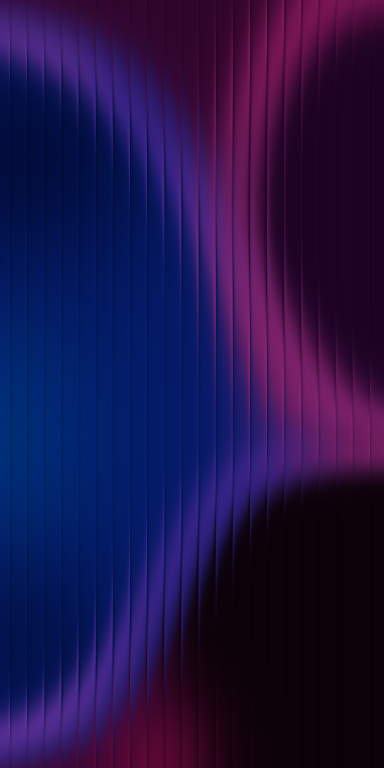
Give the GLSL for this background, as a WebGL 1 fragment shader.

```glsl
precision highp float;

uniform vec2 u_resolution;

const float RIBS = 22.4;
const float RIB_PHASE = 0.58;
const int SAMPLES = 4;

const vec3 BLUE = vec3(0.015, 0.10, 0.40);
const vec3 AZURE = vec3(0.0, 0.18, 0.47);
const vec3 NAVY = vec3(0.005, 0.045, 0.22);
const vec3 VIOLET = vec3(0.34, 0.17, 0.54);
const vec3 INDIGO = vec3(0.20, 0.12, 0.46);
const vec3 PINK = vec3(0.50, 0.13, 0.42);
const vec3 ROSE = vec3(0.50, 0.09, 0.34);
const vec3 MAROON = vec3(0.19, 0.02, 0.17);
const vec3 PLUM = vec3(0.11, 0.012, 0.14);
const vec3 BLACK = vec3(0.045, 0.006, 0.035);
const vec3 CRIMSON = vec3(0.38, 0.03, 0.21);

float bell(float x, float width) {
  float t = x / width;
  return exp(-t * t);
}

float glow(vec2 p, vec2 center, vec2 radius) {
  vec2 q = (p - center) / radius;
  return exp(-dot(q, q));
}

// Bell with a different width on each side of its peak
float ridge(float d, float below, float above) {
  return bell(d, d < 0.0 ? below : above);
}

// Signed distance to an S curve, in canvas widths; positive above it
float sCurve(vec2 p, vec2 center, float rise, float width, float aspect) {
  float e = exp(-2.0 * (p.x - center.x) / width);
  float t = (1.0 - e) / (1.0 + e);
  float slope = aspect * rise / width * (1.0 - t * t);
  return aspect * (p.y - center.y - rise * t) / sqrt(1.0 + slope * slope);
}

// Coloured light behind the glass
vec3 scene(vec2 p, float aspect) {
  float upper = sCurve(p, vec2(0.57, 0.68), -0.29, 0.33, aspect);
  float lower = sCurve(p, vec2(0.41, 0.23), 0.20, 0.23, aspect);
  float oval = length((p - vec2(1.03, 0.72)) / vec2(0.325, 0.24));

  // Blue field
  vec3 col = mix(BLUE, AZURE, glow(p, vec2(-0.02, 0.43), vec2(0.28, 0.17)));
  col = mix(col, NAVY, 0.9 * glow(p, vec2(0.05, 0.80), vec2(0.38, 0.15)));
  col = mix(col, NAVY, 0.6 * glow(p, vec2(0.05, 0.16), vec2(0.30, 0.12)));
  col = mix(col, INDIGO, 0.8 * smoothstep(0.48, 0.78, p.x));

  // Dark top, ring and oval
  col = mix(col, MAROON, smoothstep(-0.03, 0.14, upper));
  vec3 ringColor = mix(PINK * 0.86, ROSE, smoothstep(0.75, 0.97, p.y));
  float ring = ridge(oval - 1.27, 0.20, 0.24);
  col = mix(col, PLUM, 1.0 - smoothstep(0.95, 1.25, oval));
  col = mix(col, ringColor, 0.88 * ring);

  // Upper ribbon
  vec3 upperColor = mix(VIOLET, INDIGO * 1.15, bell(p.x - 0.38, 0.16));
  upperColor = mix(upperColor, PINK, smoothstep(0.45, 0.72, p.x));
  float upperBand = ridge(upper, 0.065, 0.09);
  col = mix(col, upperColor, 0.88 * upperBand);

  // Shadow and ember below the lower ribbon
  vec3 under = mix(MAROON * 1.15, BLACK, smoothstep(0.25, 0.56, p.x));
  under = mix(under, CRIMSON, 0.9 * glow(p, vec2(0.41, 0.0), vec2(0.15, 0.10)));
  col = mix(col, under, 1.0 - smoothstep(-0.13, -0.01, lower));

  // Lower ribbon
  vec3 lowerColor = mix(VIOLET * 1.1, INDIGO * 1.15, smoothstep(0.1, 0.48, p.x));
  lowerColor = mix(lowerColor, PINK * 0.85, smoothstep(0.62, 0.95, p.x));
  return mix(col, lowerColor, 0.85 * ridge(lower, 0.075, 0.06));
}

// Each rib bends the view strongly toward its two edges
vec3 flutedGlass(vec2 p, float aspect) {
  float f = fract(p.x * RIBS - RIB_PHASE);
  float s = 2.0 * f - 1.0;
  float bend = 0.018 * s + 0.085 * pow(abs(s), 7.0) * sign(s);
  vec3 col = scene(p + vec2(bend, 0.0), aspect);
  float crease = bell(f, 0.10);
  float highlight = bell(1.0 - f, 0.12);
  return col * (1.0 - 0.20 * crease + 0.08 * highlight + 0.03 * s);
}

void main() {
  float aspect = u_resolution.y / u_resolution.x;
  vec3 col = vec3(0.0);
  // Horizontal supersampling softens the rib seams
  for (int i = 0; i < SAMPLES; i++) {
    float offset = (float(i) + 0.5) / float(SAMPLES) - 0.5;
    vec2 p = (gl_FragCoord.xy + vec2(offset, 0.0)) / u_resolution;
    col += flutedGlass(p, aspect);
  }
  gl_FragColor = vec4(col / float(SAMPLES), 1.0);
}
```
